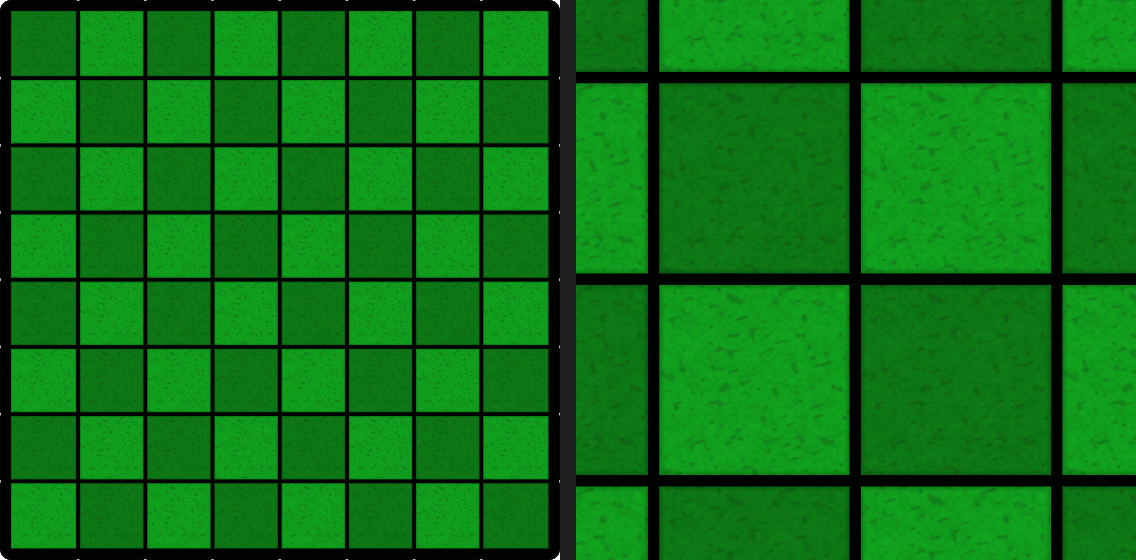
Left, the full canvas; right, a detail of the centre.
A WebGL 2 fragment shader for this pattern:

```glsl
#version 300 es
precision highp float;
// An 8 by 8 checkerboard of two grassy greens, split by black lines inside a
// thicker rounded black frame. Distances to the grid lines give the tiles, and
// value noise in tile coordinates gives every tile the same speckled grain.

uniform vec2 u_resolution;
out vec4 fragColor;

float hash(vec2 p) {
  return fract(sin(dot(p, vec2(127.1, 311.7))) * 43758.5453);
}

float valueNoise(vec2 p) {
  vec2 cell = floor(p), f = fract(p);
  f = f * f * (3.0 - 2.0 * f);
  float low = mix(hash(cell), hash(cell + vec2(1, 0)), f.x);
  float high = mix(hash(cell + vec2(0, 1)), hash(cell + vec2(1, 1)), f.x);
  return mix(low, high, f.y);
}

float roundedBox(vec2 p, vec2 halfSize, float radius) {
  vec2 q = abs(p) - halfSize + radius;
  return length(max(q, 0.0)) + min(max(q.x, q.y), 0.0) - radius;
}

float coverage(float dist, float pixel) {
  return 1.0 - smoothstep(-0.6 * pixel, 0.6 * pixel, dist);
}

vec3 tileColor(vec2 grid) {
  vec2 tile = floor(grid), local = fract(grid);
  float isDark = mod(tile.x + tile.y, 2.0);
  vec3 green = mix(vec3(0.062, 0.615, 0.112), vec3(0.05, 0.465, 0.082), isDark);

  // Soft mottling, fine grain and sparse slanted dark flecks
  float mottle = valueNoise(local * 16.0 + 5.0) - 0.5;
  float grain = valueNoise(local * 58.0 + 31.0) - 0.5;
  vec2 slanted = vec2(local.x + 0.4 * local.y, local.y - 0.3 * local.x);
  float fleck = smoothstep(0.68, 0.95, valueNoise(slanted * vec2(27.0, 40.0) + 70.0));
  green *= 1.0 + 0.04 * mottle + 0.10 * grain;
  return mix(green, green * vec3(1.15, 0.78, 0.85), fleck * mix(0.75, 0.6, isDark));
}

void main() {
  vec2 uv = gl_FragCoord.xy / u_resolution;
  float pixel = 1.0 / min(u_resolution.x, u_resolution.y);
  vec2 origin = vec2(0.0195, 0.0205);
  vec2 grid = (uv - origin) / 0.12;

  // Only the seven inner lines cut the tiles; the frame bounds the rest
  vec2 nearestLine = origin + 0.12 * clamp(round(grid), 1.0, 7.0);
  vec2 toLine = abs(uv - nearestLine);
  float lineDist = 0.0034 - min(toLine.x, toLine.y);
  float frameDist = roundedBox(uv - origin - 0.48, vec2(0.48), 0.0);
  float tileDist = max(lineDist, frameDist);

  // Tiles darken slightly where they meet the lines
  float edgeShade = mix(0.82, 1.0, smoothstep(0.0, 0.0035, -tileDist));
  vec3 color = mix(vec3(0.0, 0.006, 0.0), tileColor(grid) * edgeShade,
                   coverage(tileDist, pixel));

  // Rounded outer corners, with tiny pale nicks where lines reach the rim
  float boardDist = roundedBox(uv - 0.5, vec2(0.5), 0.019);
  vec2 toRim = min(uv, 1.0 - uv);
  float nickDist = min(length(vec2(toLine.x, toRim.y * 1.8)),
                       length(vec2(toLine.y, toRim.x * 1.8))) - 0.0028;
  color = mix(color, vec3(0.75), coverage(nickDist, pixel));
  color = mix(vec3(1.0), color, coverage(boardDist + 0.6 * pixel * step(0.0, boardDist), pixel));
  fragColor = vec4(color, 1.0);
}
```
